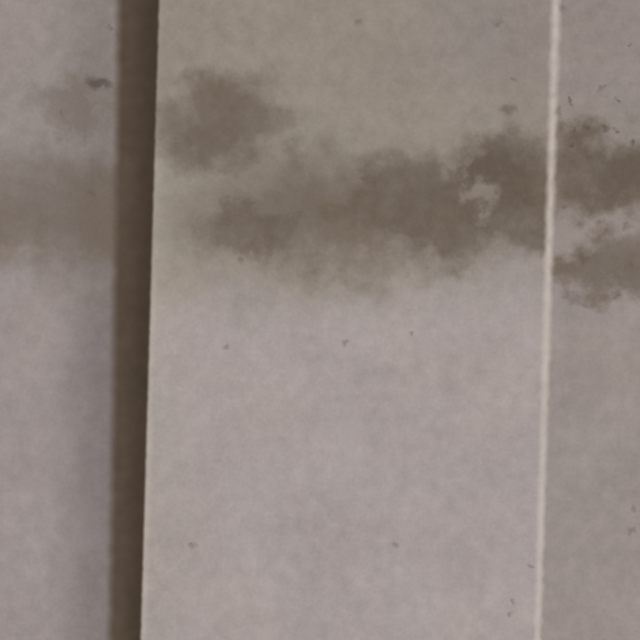
A WebGL 2 fragment shader for this texture:

```glsl
#version 300 es
precision highp float;
// Weathered concrete panels with a dark vertical groove, a pale seam and a band of damp stains.
uniform vec2 u_resolution;
out vec4 fragColor;

vec2 hash2(vec2 p) {
  vec3 q = fract(vec3(p.xyx) * vec3(0.1031, 0.103, 0.0973));
  q += dot(q, q.yzx + 33.33);
  return fract((q.xx + q.yz) * q.zy);
}

// Gradient noise, roughly -0.7 to 0.7
float noise(vec2 p) {
  vec2 i = floor(p), f = fract(p);
  vec2 w = f * f * f * (f * (f * 6.0 - 15.0) + 10.0);
  vec4 g;
  for (int k = 0; k < 4; k++) {
    vec2 o = vec2(k & 1, k >> 1);
    g[k] = dot(hash2(i + o) * 2.0 - 1.0, f - o);
  }
  return mix(mix(g.x, g.y, w.x), mix(g.z, g.w, w.x), w.y);
}

float fbm(vec2 p) {
  float sum = 0.0, amp = 0.6;
  for (int i = 0; i < 5; i++) {
    sum += amp * noise(p);
    p = mat2(1.6, 1.2, -1.2, 1.6) * p + 7.3;
    amp *= 0.55;
  }
  return sum;
}

// Soft elliptical patch: 1 in the core, 0 outside
float patchAt(vec2 p, vec2 centre, vec2 radius, float soft) {
  return 1.0 - smoothstep(1.0 - soft, 1.0 + soft, length((p - centre) / radius));
}

// Small soft pits scattered on a jittered grid
float pits(vec2 p, float cells, float density) {
  vec2 id = floor(p * cells), h = hash2(id + 91.0);
  float d = length(fract(p * cells) - 0.3 - 0.4 * h);
  float size = 0.14 + 0.16 * h.y;
  return step(hash2(id + 17.0).x, density) * (1.0 - smoothstep(0.0, size * 1.4, d));
}

void main() {
  vec2 uv = gl_FragCoord.xy / u_resolution;
  float rough = fbm(uv * 9.0);
  float grain = fbm(uv * 42.0 + 5.0);
  vec2 ripple = vec2(fbm(uv * 38.0 + 70.0), fbm(uv * 38.0 + 90.0));
  vec2 warped = uv + 0.085 * vec2(fbm(uv * 12.0 + 20.0), fbm(uv * 12.0 + 40.0)) + 0.035 * ripple;
  vec2 nudged = uv + 0.018 * ripple;

  // Slightly leaning joints
  float grooveLeft = 0.170 + 0.014 * uv.y + 0.003 * noise(uv.yy * 30.0);
  float grooveRight = 0.220 + 0.029 * uv.y + 0.001 * noise(uv.yy * 60.0);
  float seam = 0.840 + 0.029 * uv.y + 0.002 * noise(vec2(uv.y * 28.0, 3.0));
  float edgeDist = uv.x - grooveRight;
  float leftPanel = 1.0 - smoothstep(0.0, 0.03, uv.x - grooveLeft);
  float rightPanel = smoothstep(-0.004, 0.004, uv.x - seam);

  // Base concrete: mauve grey below, warmer and duller above
  float upper = smoothstep(0.48, 0.68, uv.y + 0.1 * rough);
  vec3 col = mix(vec3(0.645, 0.603, 0.592), vec3(0.572, 0.533, 0.493), upper);
  col = mix(col, vec3(0.555, 0.513, 0.495), 0.8 * smoothstep(0.5, 0.85, uv.x) * smoothstep(0.75, 0.95, uv.y));
  col = mix(col, vec3(0.575, 0.532, 0.512), 0.75 * rightPanel);
  col = mix(col, vec3(0.59, 0.548, 0.537), 0.75 * leftPanel);
  col *= 1.0 - 0.17 * leftPanel * smoothstep(0.06, 0.165, uv.x) * (1.0 - 0.4 * upper);

  // Warm pale strip beside the groove and a tan halo under the stains
  col = mix(col, vec3(0.645, 0.61, 0.565), 0.55 * exp(-max(edgeDist, 0.0) * 34.0)
      * step(-0.01, edgeDist) * (1.0 - smoothstep(0.68, 0.9, uv.y)));
  col = mix(col, vec3(0.56, 0.525, 0.48), 0.55 * patchAt(warped, vec2(0.47, 0.61), vec2(0.23, 0.08), 0.6));

  // Damp stains
  float middle = 0.8 * patchAt(warped, vec2(0.345, 0.803), vec2(0.095, 0.068), 0.5);
  middle = max(middle, 0.9 * patchAt(warped, vec2(0.41, 0.647), vec2(0.09, 0.046), 0.6));
  middle = max(middle, 0.9 * patchAt(warped, vec2(0.655, 0.673), vec2(0.19, 0.078), 0.45));
  middle = max(middle, patchAt(warped, vec2(0.785, 0.70), vec2(0.115, 0.082), 0.45));
  middle = max(middle, 0.7 * patchAt(warped, vec2(0.56, 0.668), vec2(0.23, 0.085), 0.5));
  middle *= 1.0 - rightPanel;
  float right = 0.95 * patchAt(warped, vec2(0.95, 0.735), vec2(0.12, 0.062), 0.5);
  right = max(right, 0.75 * patchAt(warped, vec2(0.96, 0.58), vec2(0.11, 0.042), 0.5));
  float left = 0.68 * patchAt(warped, vec2(0.09, 0.67), vec2(0.18, 0.085), 0.65);
  left = max(left, 0.45 * patchAt(warped, vec2(0.115, 0.835), vec2(0.05, 0.038), 0.6));
  float stain = middle * (1.0 - leftPanel) + right * rightPanel + left * leftPanel;
  stain *= clamp(0.97 + 0.8 * rough + 0.6 * grain, 0.0, 1.15);
  col = mix(col, vec3(0.415, 0.368, 0.325), stain);

  // Bare chips inside the stain, and separate dark marks
  float chip = patchAt(warped, vec2(0.753, 0.695), vec2(0.03, 0.026), 0.6);
  chip = max(chip, 0.6 * patchAt(warped, vec2(0.705, 0.755), vec2(0.03, 0.012), 0.6));
  col = mix(col, vec3(0.555, 0.513, 0.468), 0.8 * chip);
  float mark = patchAt(nudged, vec2(0.154, 0.871), vec2(0.016, 0.01), 0.6);
  mark = max(mark, 0.55 * patchAt(nudged, vec2(0.795, 0.828), vec2(0.009), 0.7));
  mark = max(mark, 0.35 * patchAt(nudged, vec2(0.645, 0.615), vec2(0.018, 0.013), 0.7));
  float pitBand = rightPanel * patchAt(uv, vec2(0.94, 0.81), vec2(0.09, 0.06), 0.3);
  mark = max(mark, 0.8 * pits(nudged, 42.0, 0.45) * pitBand);
  mark = max(mark, 0.45 * pits(nudged, 38.0, 0.015 + 0.06 * rightPanel));
  col = mix(col, vec3(0.34, 0.295, 0.265), 0.7 * mark);

  // Mottling and fine grain
  col *= 1.0 + 0.085 * rough + 0.09 * grain + 0.03 * noise(uv * 170.0);
  col += vec3(0.012, 0.0, -0.012) * fbm(uv * 6.0 + 60.0);

  // Groove: soft shadow on the left, crisp panel edge on the right
  float across = clamp((uv.x - grooveLeft) / (grooveRight - grooveLeft), 0.0, 1.0);
  vec3 grooveColor = mix(vec3(0.335, 0.287, 0.243), vec3(0.272, 0.228, 0.190), smoothstep(0.2, 1.0, across));
  grooveColor *= 1.0 + 0.1 * rough + 0.12 * grain;
  float groove = smoothstep(-0.009, 0.011, uv.x - grooveLeft) * (1.0 - smoothstep(-0.004, 0.003, edgeDist));
  col = mix(col, grooveColor, groove);
  col += 0.03 * exp(-pow((edgeDist - 0.005) / 0.004, 2.0)) * (1.0 - 0.6 * upper);

  // Pale seam, softer and a little wider toward the top
  float seamWidth = 0.006 + 0.002 * uv.y + 0.003 * noise(uv.yy * 45.0);
  float seamLine = 1.0 - smoothstep(0.0, seamWidth * 1.6, abs(uv.x - seam));
  col = mix(col, vec3(0.745, 0.70, 0.67), clamp(0.92 + 0.5 * grain, 0.0, 1.0) * seamLine);

  fragColor = vec4(col, 1.0);
}
```
